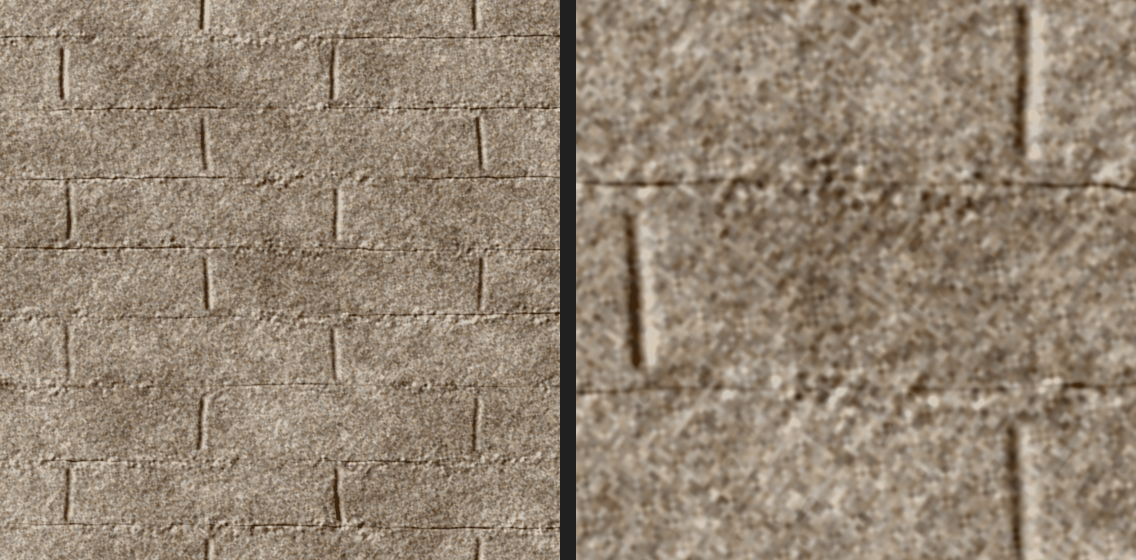
Left, the full canvas; right, a detail of the centre.
Write a WebGL 1 fragment shader that draws this texture.

```glsl
precision highp float;
// Weathered stone blocks in running bond: eight courses, about two blocks across.
// Joints are shallow grooves lit from the upper left, a dark wall beside a pale one;
// layered value noise gives the mottling, sandy grain and crumbled block edges.

uniform vec2 u_resolution;

const vec3 STONE = vec3(0.594, 0.534, 0.464);     // mean colour
const vec3 TONE_AXIS = vec3(0.93, 1.0, 1.04);     // colour change per unit of tone
const vec2 TONE_RANGE = vec2(-0.39, 0.25);
const float COURSES = 8.0;
const float COURSE_SHIFT = 0.057;                 // height of the lowest bed joint
const float BLOCK_WIDTH = 0.483;
const float ODD_START = 0.370;                    // first upright joint, odd courses
const float EVEN_START = 0.120;                   // first upright joint, even courses
const float UPRIGHT_WIDTH = 0.0050;
const float BED_WIDTH = 0.0021;
const float CRUMBLE_WIDTH = 0.014;
const float RELIEF = 0.25;
const float GRAIN = 0.25;
const float MOTTLE = 0.085;
const vec2 TO_LIGHT = vec2(-0.0022, 0.0017);
const mat2 TURN = mat2(0.8, 0.6, -0.6, 0.8);      // keeps the grain off the axes

float hash(vec2 p) {
  vec3 q = fract(vec3(p.xyx) * 0.1031);
  q += dot(q, q.yzx + 33.33);
  return fract((q.x + q.y) * q.z);
}

float noise(vec2 p) {
  vec2 i = floor(p), f = fract(p);
  f = f * f * (3.0 - 2.0 * f);
  vec2 e = vec2(0.0, 1.0);
  return mix(mix(hash(i), hash(i + e.yx), f.x),
             mix(hash(i + e.xy), hash(i + e.yy), f.x), f.y);
}

// Noise centred on zero
float cnoise(vec2 p) { return noise(p + 40.0) - 0.5; }

float bell(float x) { return exp(-x * x); }

// Gritty surface height
float gritHeight(vec2 p) {
  p = TURN * p + 2.0;
  return 0.5 * noise(p * 85.0) + 0.5 * noise(p * 170.0 + 17.0);
}

// Broad stains down to small blotches
float mottling(vec2 p) {
  float sum = 0.0, freq = 5.0;
  for (int i = 0; i < 5; i++) {
    p = TURN * p + 1.0;
    sum += cnoise(p * freq + float(i) * 9.0);
    freq *= 2.1;
  }
  return sum;
}

// Groove seen across its width: shaded wall at negative s, lit wall at positive s
float groove(float s, float dark, float lit) {
  return lit * bell((s - 1.0) * 1.05) - dark * bell((s + 0.8) * 1.25);
}

void main() {
  vec2 p = gl_FragCoord.xy / u_resolution;

  // Nearest bed joint, uneven per course and wandering along its length
  float r = (p.y - COURSE_SHIFT) * COURSES;
  float bed = floor(r + 0.5);
  float bedY = COURSE_SHIFT + bed / COURSES + 0.009 * (hash(vec2(bed + 20.0, 3.0)) - 0.5)
    + 0.008 * cnoise(vec2(p.x * 4.0, bed * 7.0))
    + 0.003 * cnoise(vec2(p.x * 45.0, bed * 5.0));
  float bedDist = p.y - bedY;
  float course = bedDist > 0.0 ? bed : bed - 1.0;
  float v = r - course;

  // Nearest upright joint of this course, slightly shifted and slanted
  float start = mod(course, 2.0) > 0.5 ? ODD_START : EVEN_START;
  float column = floor((p.x - start) / BLOCK_WIDTH + 0.5);
  vec2 id = vec2(column, course) + 20.0;
  float uprightX = start + column * BLOCK_WIDTH + 0.018 * (hash(id) - 0.5)
    + 0.018 * (hash(id + 31.0) - 0.5) * (v - 0.5)
    + 0.0035 * cnoise(vec2(p.y * 40.0, id.x * 5.0));
  float uprightDist = p.x - uprightX;
  float span = smoothstep(0.09, 0.15, v) * (1.0 - smoothstep(0.82, 0.90, v));

  // Wear: crumbling follows the joints in patches
  float patches = smoothstep(0.30, 0.70, noise(vec2(p.x * 8.0, bed * 11.0 + 4.0)));
  float ragged = bedDist + 0.022 * cnoise(p * 30.0);
  float crumble = bell(ragged / CRUMBLE_WIDTH) * (0.25 + 0.75 * patches);
  float chip = crumble * smoothstep(0.68, 0.88, noise(p * vec2(42.0, 75.0)));
  float pit = smoothstep(0.78, 0.92, noise(TURN * p * 95.0 + 90.0));

  // Stone surface
  float slope = gritHeight(p - TO_LIGHT) - gritHeight(p + TO_LIGHT);
  float tone = MOTTLE * mottling(p * vec2(0.85, 1.2))
    + RELIEF * (1.0 + 1.9 * crumble) * slope
    + GRAIN * cnoise(TURN * p * 290.0) - 0.11 * chip - 0.07 * pit;

  // Bed joints: thin, granular and broken, the shaded wall on the upper side
  float broken = smoothstep(0.30, 0.80, noise(vec2(p.x * 6.0 + 3.0, bed * 13.0)));
  broken *= 0.45 + 0.55 * noise(vec2(p.x * 90.0, bed));
  tone += groove(-bedDist / BED_WIDTH, 0.28 * broken + 0.06, 0.10 * broken);

  // Upright joints: each block end has its own depth and edge light
  float depth = 0.27 + 0.18 * hash(id + 7.0);
  float edgeLight = 0.16 + 0.12 * hash(id + 53.0);
  float wear = 0.75 + 0.5 * noise(vec2(p.y * 40.0, id.x + 8.0));
  float joint = span * wear * groove(uprightDist / UPRIGHT_WIDTH, depth, edgeLight);
  tone = tone * (1.0 - 0.4 * span * bell(uprightDist / 0.009)) + joint;

  // Warm and cool flecks in the grain
  float fleck = 0.07 * cnoise(TURN * p * 210.0 + 70.0);
  tone = clamp(tone, TONE_RANGE.x, TONE_RANGE.y);
  gl_FragColor = vec4(STONE + tone * TONE_AXIS + fleck * vec3(0.5, 0.0, -0.6), 1.0);
}
```
